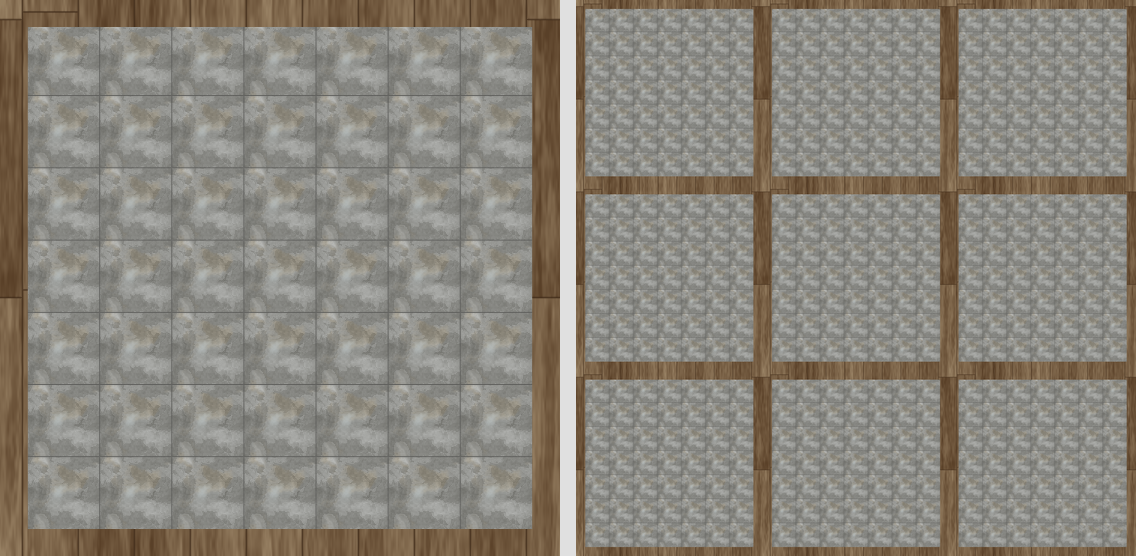
Left: one tile. Right: repeated 3 by 3.
Give the GLSL for this texture, as a Shadertoy shader.

```glsl
// A field of seven by seven identical grey slate tiles with thin dark joints,
// framed by a floor of upright wooden planks. Stone is warped wrapping noise
// with embossed ridges; wood is stretched noise that wraps around the canvas.

const vec2 FIELD_MIN = vec2(0.0495, 0.0486);   // stone field, canvas units
const vec2 FIELD_MAX = vec2(0.9505, 0.9514);
const vec2 TILE_SIZE = vec2(0.1287, 0.1299);   // top row is slightly cut
const float TILE_COUNT = 7.0;
const float JOINT_HALF = 0.0009;               // half width, canvas units
const vec2 PLANK_COUNT = vec2(10.0, 2.0);
const float PLANK_SHIFT = 0.04;
const float PLANK_GAP = 0.0011;

const vec3 STONE_DARK = vec3(0.45, 0.45, 0.43);
const vec3 STONE_LIGHT = vec3(0.71, 0.715, 0.705);
const vec3 STONE_TAN = vec3(0.55, 0.52, 0.47);
const vec3 STONE_PALE = vec3(0.70, 0.73, 0.73);
const vec3 JOINT_COLOR = vec3(0.36, 0.36, 0.35);
const vec3 WOOD_DARK = vec3(0.35, 0.25, 0.155);
const vec3 WOOD_LIGHT = vec3(0.59, 0.50, 0.385);
const vec3 GAP_COLOR = vec3(0.25, 0.17, 0.10);

float hash(vec2 p) {
    return fract(sin(dot(p, vec2(127.1, 311.7))) * 43758.5453);
}

// Value noise whose lattice wraps after "period" cells
float noise(vec2 p, vec2 period, float seed) {
    vec2 cell = floor(p), f = fract(p);
    f = f * f * (3.0 - 2.0 * f);
    vec2 a = mod(cell, period) + seed * 17.0;
    vec2 b = mod(cell + 1.0, period) + seed * 17.0;
    return mix(mix(hash(a), hash(vec2(b.x, a.y)), f.x),
               mix(hash(vec2(a.x, b.y)), hash(b), f.x), f.y);
}

float fbm(vec2 p, float cells, float seed) {
    float sum = 0.0, weight = 0.5;
    for (int i = 0; i < 5; i++) {
        sum += weight * noise(p * cells, vec2(cells), seed + float(i));
        cells *= 2.0;
        weight *= 0.55;
    }
    return sum / 1.055;
}

// Soft elliptical patch
float patchMask(vec2 p, vec2 center, vec2 radius) {
    vec2 d = (p - center) / radius;
    return exp(-dot(d, d));
}

// Light on one side of a crease, dark on the other
float emboss(float s) {
    return s * exp(-s * s);
}

vec3 stone(vec2 p) {
    vec2 warp = vec2(fbm(p, 3.0, 1.0), fbm(p, 3.0, 9.0)) - 0.5;
    vec2 q = p + 0.35 * warp;
    float clouds = fbm(q, 4.0, 21.0);
    float ridges = fbm(p + 0.2 * warp, 3.0, 33.0);
    float grain = noise(p * 48.0, vec2(48.0), 5.0) - 0.5;

    // Large light and dark areas shared by every tile
    float pale = patchMask(q, vec2(0.48, 0.48), vec2(0.08, 0.14));
    float shade = patchMask(q, vec2(0.66, 0.45), vec2(0.16, 0.14))
                + patchMask(q, vec2(0.18, 0.12), vec2(0.24, 0.13));
    float glow = patchMask(q, vec2(0.20, 0.72), vec2(0.10, 0.20))
               + patchMask(q, vec2(0.68, 0.22), vec2(0.16, 0.07));

    // Layered slate edges, strongest at the right and upper left
    float layered = patchMask(p, vec2(0.85, 0.4), vec2(0.22, 0.38))
                  + patchMask(p, vec2(0.15, 0.75), vec2(0.2, 0.25));
    float relief = emboss((fract(ridges * 7.0) - 0.5) / 0.16) * (0.12 + 0.35 * layered)
                 + 0.4 * emboss((clouds - 0.45) / 0.03);

    float tone = 0.5 + 1.5 * (clouds - 0.5) + 0.16 * glow - 0.2 * shade
               + 0.6 * relief + 0.16 * grain;
    vec3 color = mix(STONE_DARK, STONE_LIGHT, clamp(tone, 0.0, 1.0));
    float stain = smoothstep(0.48, 0.72, fbm(q, 3.0, 47.0));
    color = mix(color, color * STONE_TAN / 0.54, 0.7 * stain);
    return mix(color, STONE_PALE, 0.65 * pale);
}

vec3 wood(vec2 uv, vec2 pixel) {
    // Staggered planks; both counts are whole so the floor wraps
    float across = fract(uv.x - PLANK_SHIFT) * PLANK_COUNT.x;
    float column = floor(across);
    float along = uv.y * PLANK_COUNT.y + hash(vec2(column, 3.0));
    vec2 id = vec2(column, mod(floor(along), PLANK_COUNT.y));
    float seed = 1.0 + id.x + 11.0 * id.y;

    float broad = noise(uv * vec2(50.0, 5.0), vec2(50.0, 5.0), seed);
    float streak = noise(uv * vec2(170.0, 14.0), vec2(170.0, 14.0), seed);
    float fiber = noise(uv * vec2(340.0, 48.0), vec2(340.0, 48.0), seed);
    float rings = sin(18.0 * broad + 3.0 * streak);
    float tone = 0.47 + 0.42 * (hash(id + 5.0) - 0.5) + 0.45 * (broad - 0.5)
               + 0.4 * (streak - 0.5) + 0.3 * (fiber - 0.5) + 0.07 * rings;
    vec3 color = mix(WOOD_DARK, WOOD_LIGHT, clamp(tone, 0.0, 1.0));

    vec2 edge = (0.5 - abs(fract(vec2(across, along)) - 0.5)) / PLANK_COUNT;
    vec2 gap = 1.0 - smoothstep(vec2(0.0), PLANK_GAP + pixel, edge);
    return mix(color, GAP_COLOR, 0.75 * max(gap.x, gap.y));
}

void mainImage(out vec4 fragColor, in vec2 fragCoord) {
    vec2 uv = fragCoord / iResolution.xy;
    vec2 pixel = 1.0 / iResolution.xy;

    // Tiles with joints on the inner grid lines only
    vec2 grid = (uv - FIELD_MIN) / TILE_SIZE;
    vec2 nearest = clamp(round(grid), 1.0, TILE_COUNT - 1.0);
    vec2 away = abs(grid - nearest) * TILE_SIZE;
    vec2 joint = 1.0 - smoothstep(JOINT_HALF - 0.5 * pixel, JOINT_HALF + 0.5 * pixel, away);
    vec3 tiles = mix(stone(fract(grid)), JOINT_COLOR, 0.85 * max(joint.x, joint.y));

    // Stone field over the wooden floor
    vec2 inside = smoothstep(-0.5 * pixel, 0.5 * pixel, min(uv - FIELD_MIN, FIELD_MAX - uv));
    fragColor = vec4(mix(wood(uv, pixel), tiles, inside.x * inside.y), 1.0);
}
```
